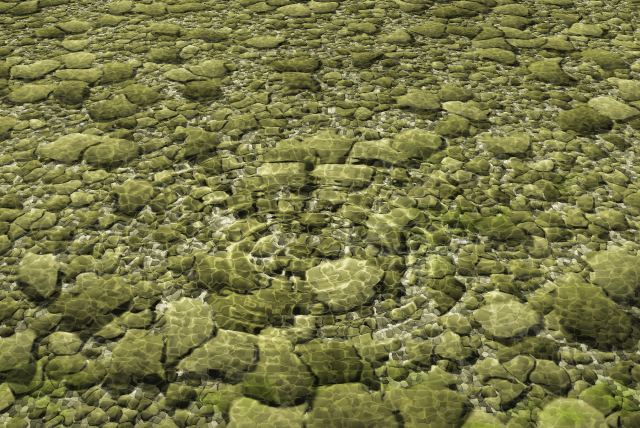
Write a Shadertoy shader that draws this texture.

```glsl
#define RIPPLE_CENTER vec2(0.70, 0.40)
#define RING_FREQ 120.0
#define REFRACTION 0.0065
#define LARGE_DENSITY 9.0
#define MEDIUM_DENSITY 20.0
#define PEBBLE_DENSITY 44.0
#define GRIT_DENSITY 105.0
#define SHADOW_SHIFT vec2(-0.10, 0.22)
#define CAUSTIC_GAIN 0.30
#define MOSS_COLOR vec3(0.74, 0.86, 0.18)
#define EXPOSURE 1.08

vec2 hash2(vec2 p) {
    vec3 a = fract(vec3(p.xyx) * vec3(0.1031, 0.1030, 0.0973));
    a += dot(a, a.yzx + 33.33);
    return fract((a.xx + a.yz) * a.zy);
}

// Cellular noise: x = border gap, y = random id, zw = offset from the seed
vec4 cells(vec2 p) {
    vec2 base = floor(p), offset = vec2(0.0);
    float nearest = 9.0, second = 9.0, id = 0.0;
    for (int j = -1; j <= 1; j++)
    for (int i = -1; i <= 1; i++) {
        vec2 cell = base + vec2(i, j);
        vec2 toSeed = p - cell - 0.1 - 0.8 * hash2(cell);
        float dist = length(toSeed);
        if (dist < nearest) {
            second = nearest;
            nearest = dist;
            offset = toSeed;
            id = hash2(cell + 71.0).x;
        } else second = min(second, dist);
    }
    return vec4(second - nearest, id, offset);
}

// Layered sines, roughly -1 to 1
float waves(vec2 p) {
    float sum = 0.0, amp = 0.5;
    for (int i = 0; i < 4; i++) {
        sum += amp * sin(p.x + 1.7 * sin(p.y)) * cos(p.y * 1.1 - 0.8 * sin(p.x));
        p = mat2(1.5, 1.2, -1.2, 1.5) * p + 2.3;
        amp *= 0.62;
    }
    return sum;
}

float stoneMask(vec4 stone, float cover) {
    float rim = min(stone.x, 1.2 * (0.68 - length(stone.zw)));
    return smoothstep(0.03, 0.13, rim) * step(stone.y, cover);
}

// One layer of stones with cast shadows, over the layers below
void layStones(inout float tone, inout float blue, vec2 q, float density, float cover, float grain) {
    q = q * density + density;
    q += 0.12 * sin(q.yx * 4.1 + 2.0 * sin(q * 1.7));
    vec4 stone = cells(q);
    float shadow = stoneMask(cells(q + SHADOW_SHIFT), cover);
    float top = stoneMask(stone, cover);
    float shade = fract(stone.y * 37.0) - 0.5;
    float face = 0.455 + 0.20 * shade + 0.33 * stone.w - 0.10 * stone.z + 0.55 * grain;
    tone = mix(tone * (1.0 - 0.58 * shadow), face, top);
    blue = mix(blue, 0.49 + 0.10 * shade, top * 0.85);
}

vec3 riverBed(vec2 p) {
    // Water surface: elliptic rings and small cross ripples
    vec2 fromCenter = (p - RIPPLE_CENTER) * vec2(1.0, 1.9);
    float radius = length(fromCenter) + 0.0001;
    float calm = exp(-3.2 * radius * radius);
    float phase = radius * RING_FREQ + 1.8 * waves(p * vec2(9.0, 13.0));
    float ring = sin(phase) + 0.5 * sin(phase * 1.7 + 3.0 * sin(p.x * 11.0));
    float chop = sin(p.y * 190.0 + 5.0 * waves(p * vec2(15.0, 24.0)));
    vec2 seen = p + fromCenter / radius * vec2(0.6, 1.0) * ring * REFRACTION * calm;
    seen += vec2(0.4, 1.0) * chop * REFRACTION * (0.12 + 0.35 * calm);

    // Ground plane in perspective
    float depth = 1.0 / (1.6 - seen.y);
    vec2 q = vec2((seen.x - 0.75) * depth, 1.8 * depth);

    // Gravel, then stones from small to large
    vec4 grit = cells(q * GRIT_DENSITY);
    float grain = 0.42 * (grit.y - 0.5) + 0.12 * grit.w;
    float tone = 0.53 + grain - 0.16 * (1.0 - smoothstep(0.0, 0.16, grit.x));
    float blue = 0.66 + 0.08 * (grit.y - 0.5);
    layStones(tone, blue, q, PEBBLE_DENSITY, 0.62, grain * 0.8);
    layStones(tone, blue, q + 3.1, MEDIUM_DENSITY, 0.46, grain * 0.7);
    layStones(tone, blue, q + 5.7, LARGE_DENSITY, 0.36, grain * 0.6);

    // Broad light and bright caustic threads
    float broad = waves(p * vec2(5.0, 8.0) + 1.3);
    tone += 0.05 * broad - 0.05 * (1.0 - smoothstep(0.0, 0.35, p.y));
    vec2 net = seen * vec2(26.0, 46.0) + 0.5 * vec2(waves(p * 31.0), waves(p * 27.0 + 4.0));
    float thread = 1.0 - smoothstep(0.0, 0.20, cells(net).x);
    float crest = pow(0.5 + 0.5 * sin(phase + 0.7), 5.0);
    float broken = smoothstep(-0.25, 0.45, waves(p * vec2(17.0, 12.0) + 6.0));
    tone += CAUSTIC_GAIN * (thread * (0.25 + 0.55 * calm) + crest * broken * calm);
    tone -= 0.10 * calm * (0.5 + 0.5 * chop);

    // Pale sky sheen on the ripples
    float sheen = calm * smoothstep(0.1, 0.6, -broad) * smoothstep(0.2, 1.0, chop);
    tone += 0.12 * sheen;
    blue += 0.15 * sheen + 0.22 * smoothstep(0.58, 0.9, tone);

    // Moss along the near bank and on the right hand stones
    vec2 bank = (p - vec2(1.22, 0.50)) * vec2(3.6, 6.5);
    float place = 0.8 * exp(-dot(bank, bank)) + 0.85 * (1.0 - smoothstep(0.02, 0.24, p.y));
    float moss = place * smoothstep(0.0, 0.5, waves(p * vec2(7.0, 11.0) + 3.4) + 0.12 * grain);

    tone = clamp(tone * EXPOSURE, 0.07, 0.93);
    vec3 tint = mix(vec3(1.0, 0.98, blue), MOSS_COLOR, 0.8 * moss);
    return tone * tint + vec3(0.0, 0.006, 0.012);
}

void mainImage(out vec4 fragColor, in vec2 fragCoord) {
    // Four samples smooth the finest grit
    vec3 color = vec3(0.0);
    for (int j = 0; j < 2; j++)
    for (int i = 0; i < 2; i++) {
        vec2 jitter = 0.5 * vec2(i, j) - 0.25;
        color += riverBed((fragCoord + jitter) / iResolution.y);
    }
    fragColor = vec4(color * 0.25, 1.0);
}
```
